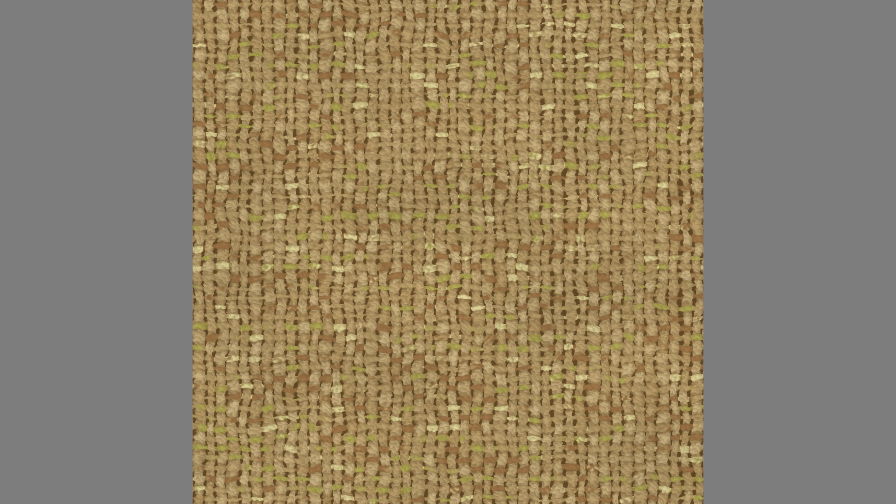
Write a Shadertoy shader that draws this texture.

```glsl
const float PI = 3.14159265;
const vec2 THREADS = vec2(44.0, 50.0); // even counts keep the weave alternating

float hash(vec2 p) {
    vec3 q = fract(vec3(p.xyx) * 0.1031);
    q += dot(q, q.yzx + 33.33);
    return fract((q.x + q.y) * q.z);
}

float gradientDot(vec2 cell, vec2 offset, vec2 period) {
    float angle = 2.0 * PI * hash(mod(cell, period) + 7.0);
    return dot(vec2(cos(angle), sin(angle)), offset);
}

// Gradient noise that wraps after a whole number of cells
float noise(vec2 p, vec2 period) {
    vec2 i = floor(p), f = fract(p);
    vec2 e = vec2(0.0, 1.0);
    vec2 w = f * f * f * (f * (f * 6.0 - 15.0) + 10.0);
    float low = mix(gradientDot(i, f, period), gradientDot(i + e.yx, f - e.yx, period), w.x);
    float high = mix(gradientDot(i + e.xy, f - e.xy, period), gradientDot(i + e.yy, f - e.yy, period), w.x);
    return mix(low, high, w.y);
}

float cover(float distance, float halfWidth, float pixel) {
    return 1.0 - smoothstep(halfWidth - 0.6 * pixel, halfWidth + 0.6 * pixel, distance);
}

// Twisted fibres running along a thread
float fibre(float along, float across, float fuzz) {
    return sin(2.0 * PI * (2.0 * along + 1.6 * across) + 6.0 * fuzz);
}

// Yarn colour drifts along each weft thread, with a few pale flecks
vec3 weftTint(vec2 cell, float along, float fuzz) {
    float pick = hash(cell + 91.0);
    float streak = noise(vec2(along * 0.3 + 40.0 * hash(cell.yy), cell.y + 0.5), vec2(64.0, THREADS.y));
    float hue = streak + 0.4 * (pick - 0.5) + 0.12 * fuzz;
    vec3 tint = vec3(0.67, 0.57, 0.38);
    tint = mix(tint, vec3(0.58, 0.43, 0.26), smoothstep(-0.05, -0.26, hue));
    tint = mix(tint, vec3(0.64, 0.60, 0.30), smoothstep(0.17, 0.30, hue));
    return mix(tint, vec3(0.80, 0.75, 0.53), smoothstep(0.86, 0.96, pick + 0.08 * fuzz));
}

vec3 weave(vec2 uv) {
    vec2 pixel = THREADS / iResolution.y;

    // Uneven spacing of the threads
    vec2 wobble = vec2(noise(uv * vec2(22.0, 16.0), vec2(22.0, 16.0)),
                       noise(uv * vec2(18.0, 14.0) + 0.37, vec2(18.0, 14.0)));
    vec2 p = uv * THREADS + 0.5 * wobble;
    vec2 cell = mod(floor(p), THREADS);
    vec2 f = fract(p) - 0.5;
    float fuzz = noise(p * 3.0, THREADS * 3.0);
    float slub = noise(p, THREADS);

    // Height of each thread as it passes over and under
    float side = 1.0 - 2.0 * mod(cell.x + cell.y, 2.0);
    float warpHeight = side * cos(PI * f.y) + 0.3;
    float weftHeight = -side * cos(PI * f.x);
    float weftOnTop = smoothstep(-0.25, 0.25, weftHeight - warpHeight);

    // Bulky warp, slim weft tapering at the ends of each float
    float warpWidth = 0.34 + 0.13 * hash(cell.xx + 5.0) + 0.16 * slub;
    float weftWidth = 0.20 + 0.15 * hash(cell.yy + 17.0) + 0.16 * slub - 0.25 * f.x * f.x;
    float warpAcross = f.x + 0.16 * fuzz;
    float weftAcross = f.y + 0.14 * fuzz + 0.16 * f.x * (hash(cell + 31.0) - 0.5);
    float warpCover = cover(abs(warpAcross), warpWidth, pixel.x);
    float weftCover = cover(abs(weftAcross), weftWidth, pixel.y);

    // Rounded shading, fibres and yarn colours
    vec3 gap = vec3(0.38, 0.28, 0.14);
    float warpLight = 0.83 + 0.19 * warpHeight - 1.5 * warpAcross * warpAcross
        + 0.12 * fibre(p.y, f.x, fuzz) + 0.35 * fuzz;
    float weftLight = 0.90 + 0.16 * weftHeight - 2.2 * weftAcross * weftAcross
        + 0.08 * fibre(p.x, f.y, fuzz) + 0.30 * fuzz;
    vec3 warpTint = mix(vec3(0.66, 0.55, 0.36), vec3(0.73, 0.64, 0.46), hash(cell));
    vec3 warp = mix(gap, warpTint, clamp(warpLight, 0.0, 1.15));
    vec3 weft = mix(gap, weftTint(cell, p.x, fuzz), clamp(weftLight, 0.0, 1.15));

    vec3 warpUpper = mix(mix(gap, weft, weftCover), warp, warpCover);
    vec3 weftUpper = mix(mix(gap, warp, warpCover), weft, weftCover);
    float patches = noise(uv * vec2(5.0, 6.0), vec2(5.0, 6.0));
    return mix(warpUpper, weftUpper, weftOnTop) * (1.0 + 0.06 * patches);
}

void mainImage(out vec4 fragColor, in vec2 fragCoord) {
    vec2 uv = fragCoord / iResolution.xy;

    // Square cloth between plain side bands
    float inside = cover(abs(uv.x - 0.5), 0.285, 1.0 / iResolution.x);
    vec2 clothUv = vec2((uv.x - 0.215) / 0.57, uv.y);
    fragColor = vec4(mix(vec3(0.49), weave(clothUv), inside), 1.0);
}
```
